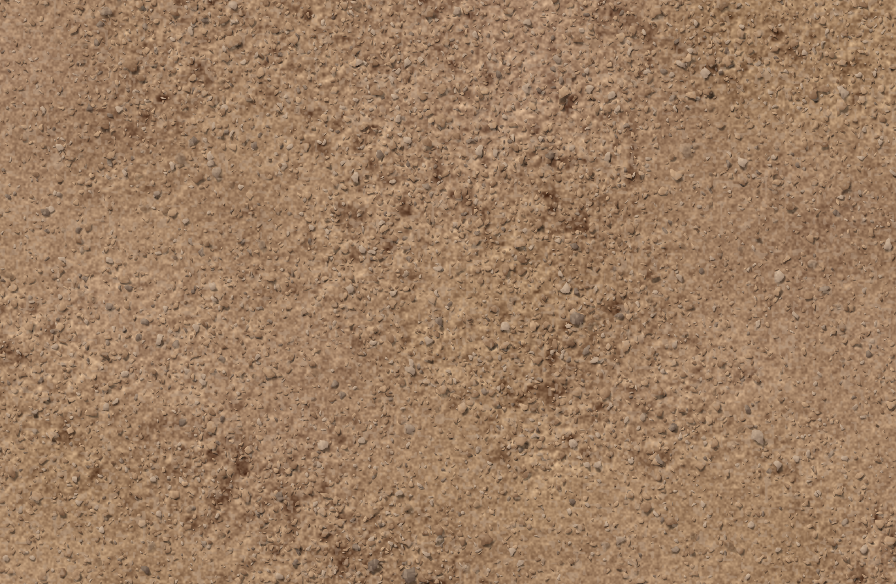
Give the GLSL for this texture, as a WebGL 1 fragment shader.

```glsl
precision highp float;
// Dry sandy ground strewn with grit and small pebbles under a raking light.
// Noise relief is lit by its slope, then layers of jittered stones, each with
// a shaded body and a thrown shadow, are laid over it from fine to coarse.
uniform vec2 u_resolution;

const vec3 SAND = vec3(0.618, 0.487, 0.374);
const vec3 TONE_TINT = vec3(1.0, 0.96, 0.82);
const vec3 PALE_STONE = vec3(0.69, 0.59, 0.50);
const vec3 DARK_STONE = vec3(0.46, 0.38, 0.32);
const vec2 LIGHT = vec2(-0.5, 0.866);

float hash(vec2 p) {
  vec3 q = fract(vec3(p.xyx) * 0.1031);
  q += dot(q, q.yzx + 33.33);
  return fract((q.x + q.y) * q.z);
}

float noise(vec2 p) {
  vec2 cell = floor(p);
  vec2 f = fract(p);
  f = f * f * (3.0 - 2.0 * f);
  float bottom = mix(hash(cell), hash(cell + vec2(1.0, 0.0)), f.x);
  float top = mix(hash(cell + vec2(0.0, 1.0)), hash(cell + 1.0), f.x);
  return mix(bottom, top, f.y);
}

float fbm(vec2 p) {
  float sum = 0.0;
  float weight = 0.5;
  for (int i = 0; i < 4; i++) {
    sum += weight * noise(p);
    p = mat2(1.6, 1.2, -1.2, 1.6) * p + 17.3;
    weight *= 0.5;
  }
  return sum / 0.9375;
}

// Height of the loose sand, from clods down to single grains
float relief(vec2 p) {
  return 0.6 * noise(p * 24.0 + 5.0) + 0.5 * noise(p * 48.0 + 31.0)
       + 0.45 * noise(p * 97.0 + 57.0) + 0.36 * noise(p * 183.0 + 83.0);
}

float slopeToLight(vec2 p, float reach) {
  return relief(p - LIGHT * reach) - relief(p + LIGHT * reach);
}

// Distance norm of a chipped, lopsided stone; 1.0 on its outline
float stoneNorm(vec2 q, float angle, vec2 radii) {
  float c = cos(angle);
  float s = sin(angle);
  q = mat2(c, s, -s, c) * q / radii;
  float facets = max(max(abs(q.x + 0.25 * q.y), abs(q.y)), 0.85 * (q.x + q.y));
  return mix(length(q), max(facets, 0.8 * (q.y - q.x)), 0.7);
}

// Sandy body colour, with a share of grey stones
vec3 stoneColor(vec2 id, float greyShare) {
  float shade = hash(id + 71.0) - 0.45;
  vec3 sandy = SAND + 0.17 * shade * TONE_TINT;
  vec3 grey = mix(PALE_STONE, DARK_STONE, smoothstep(0.5, 1.0, hash(id + 93.0)));
  return mix(sandy, grey, step(hash(id + 113.0), greyShare));
}

// Lays one layer of scattered stones over the ground colour
vec3 addStones(vec3 ground, vec2 p, float cells, vec2 sizes, float density,
               float greyShare, float seed, float pixel) {
  vec2 g = p * cells;
  float blur = pixel * cells;
  for (int y = -1; y <= 1; y++) {
    for (int x = -1; x <= 1; x++) {
      vec2 cell = floor(g) + vec2(float(x), float(y));
      vec2 id = cell + seed;
      vec2 center = cell + 0.2 + 0.6 * vec2(hash(id + 11.0), hash(id + 23.0));
      float sizeRoll = hash(id + 37.0);
      float radius = mix(sizes.x, sizes.y, sizeRoll * sizeRoll);
      vec2 radii = radius * vec2(1.0, mix(0.55, 0.95, hash(id + 41.0)));
      float angle = 6.283 * hash(id + 53.0);
      vec2 q = g - center;
      float present = smoothstep(-0.03, 0.03, density - hash(id));

      float edge = 0.5 * blur / radius;
      float body = stoneNorm(q, angle, radii);
      float shadowNorm = stoneNorm(q + LIGHT * radius * 0.65, angle, radii);
      float shadow = 1.0 - smoothstep(0.75 - edge, 1.2 + edge, shadowNorm);
      float mask = 1.0 - smoothstep(1.0 - edge, 1.0 + edge, body);

      float facing = dot(q, LIGHT) / radius;
      float tone = 0.12 * facing + 0.015 - 0.05 * smoothstep(0.6, 1.1, body);
      vec3 litStone = stoneColor(id, greyShare) + tone * TONE_TINT;
      ground *= 1.0 - 0.42 * shadow * present;
      ground = mix(ground, litStone, mask * present);
    }
  }
  return ground;
}

void main() {
  float pixel = 1.0 / u_resolution.y;
  vec2 p = gl_FragCoord.xy * pixel;
  vec2 rough = p + 0.006 * (vec2(noise(p * 120.0), noise(p * 120.0 + 47.0)) - 0.5);

  // Broad patches of smooth and of stony ground
  float stony = smoothstep(0.3, 0.7, fbm(p * 3.2 + 9.0));
  float coarse = mix(0.6, 1.3, stony);

  // Lit sand with grain, gentle undulation and dark crevices
  float tone = 0.25 * coarse * slopeToLight(p, 0.004);
  tone += 0.13 * (noise(p * 260.0) - 0.5) + 0.15 * (fbm(p * 5.0 + 40.0) - 0.5);
  tone -= 0.20 * stony * smoothstep(0.66, 0.95, noise(p * 36.0 + 61.0));
  vec3 color = SAND + (tone + 0.015) * TONE_TINT;
  color.b += 0.04 * (fbm(p * 2.3 + 77.0) - 0.5);

  // Stones from fine grit to rare pebbles
  color = addStones(color, rough, 105.0, vec2(0.20, 0.42), 0.38 * coarse, 0.25, 3.0, pixel);
  color = addStones(color, rough, 62.0, vec2(0.18, 0.42), 0.30 * coarse, 0.22, 207.0, pixel);
  color = addStones(color, rough, 35.0, vec2(0.17, 0.34), 0.20 * coarse, 0.28, 411.0, pixel);
  color = addStones(color, rough, 21.0, vec2(0.15, 0.26), 0.06 * coarse, 0.50, 619.0, pixel);

  // Fine dust grain and pale flecks over everything
  color += 0.09 * (noise(p * 310.0 + 19.0) - 0.5) * TONE_TINT;
  float fleck = smoothstep(0.62, 0.85, noise(p * 170.0 + 141.0));
  color = mix(color, PALE_STONE + 0.02, 0.45 * fleck);
  gl_FragColor = vec4(clamp(color, 0.0, 1.0), 1.0);
}
```
